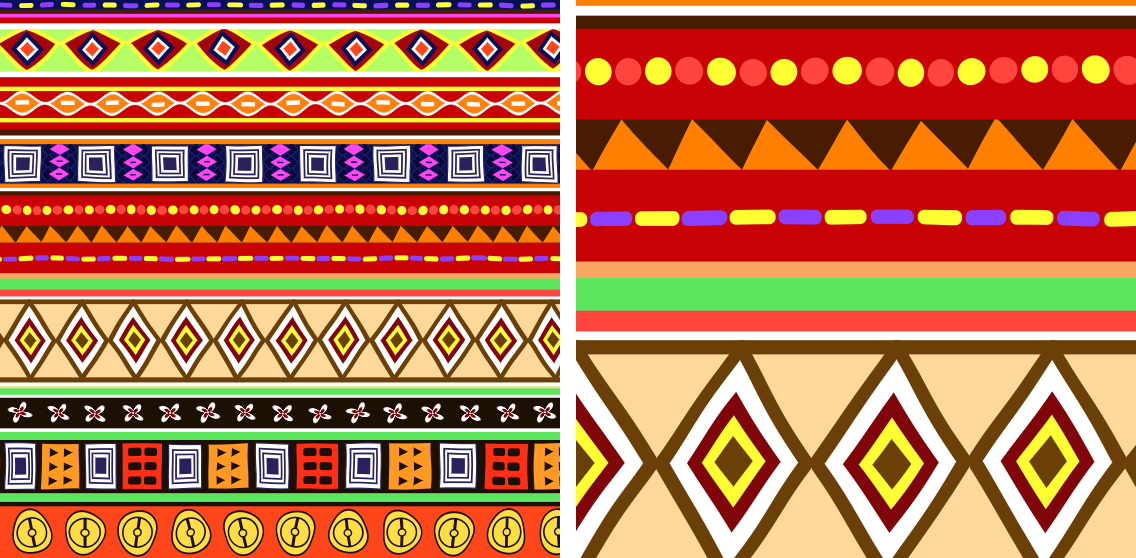
Left: the whole. Right: its middle third, enlarged.
Write a WebGL 2 fragment shader that draws this pattern.

```glsl
#version 300 es
precision highp float;
// Striped folk textile: flat bands painted from the top down, then one row of motifs per band.
// Each row is a repeated cell of distance shapes; gradient noise and a per-cell
// random value give the hand-cut wobble. Layout grid: 768 by 766, y down.
uniform vec2 u_resolution;
out vec4 fragColor;

const vec3 WHITE = vec3(1), RED = vec3(.79, .01, .02), MAROON = vec3(.5, .02, .04),
  CORAL = vec3(1, .27, .24), VERMILION = vec3(1, .27, .1), ORANGE = vec3(1, .5, 0),
  YELLOW = vec3(1, 1, .2), GOLD = vec3(1, .87, .27), LIME = vec3(.71, 1, .4),
  GREEN = vec3(.36, .9, .37), PEACH = vec3(1, .85, .6), BROWN = vec3(.42, .25, .03),
  UMBER = vec3(.28, .11, 0), BLACK = vec3(.11, .06, .01), NAVY = vec3(.03, .06, .34),
  INDIGO = vec3(.16, .13, .36), VIOLET = vec3(.55, .25, 1), PINK = vec3(1, .27, .93);

vec3 color = WHITE;
vec2 p, wobbly;            // exact and hand-drawn positions
float px, clip, id, rnd;   // pixel size, row mask, cell index, cell random

float hash(vec2 i) { return fract(sin(dot(i, vec2(127.1, 311.7))) * 43758.5); }
float corner(vec2 i, vec2 f) {
  float a = 6.2832 * hash(i);
  return dot(vec2(cos(a), sin(a)), f);
}
float noise(vec2 x) {
  vec2 i = floor(x), f = x - i, u = f * f * (3. - 2. * f), e = vec2(1, 0);
  return mix(mix(corner(i, f), corner(i + e, f - e), u.x),
             mix(corner(i + e.yx, f - e.yx), corner(i + 1., f - 1.), u.x), u.y);
}

void paint(float d, vec3 k) { color = mix(color, k, clamp(.5 - max(d, clip) / px, 0., 1.)); }
void band(float top, vec3 k) { paint(top - p.y, k); }
void row(float top, float bottom) { clip = max(top - p.y, p.y - bottom); }
vec2 cell(float x, float pitch, float y) {
  float t = (wobbly.x - x) / pitch;
  id = floor(t + .5);
  rnd = hash(vec2(id, y)) - .5;
  return vec2((t - id) * pitch, wobbly.y - y);
}
vec2 turn(vec2 q, float a) { return mat2(cos(a), sin(a), -sin(a), cos(a)) * q; }
float box(vec2 q, vec2 r) { q = abs(q) - r; return max(q.x, q.y); }
float pill(vec2 q, vec2 r) { return length(max(abs(q) - r + 3., 0.)) - 3.; }
float rhombus(vec2 q, vec2 r) {
  return (abs(q.x) / r.x + abs(q.y) / r.y - 1.) * r.x * r.y / length(r);
}
void frames(vec2 q, vec2 r) {
  paint(box(q, r), WHITE);
  paint(abs(box(q, r)) - .8, INDIGO);
  for (float s = .55; s < .8; s += .2) paint(abs(box(q, r * s)) - 1.2, INDIGO);
  paint(box(q, r * .36), INDIGO);
}
void dashes(float x, float pitch, float y) {
  vec2 q = cell(x, pitch, y);
  paint(pill(q, vec2(9.8 + rnd, 3.4)), mod(id, 2.) < .5 ? VIOLET : YELLOW);
}

void main() {
  p = vec2(gl_FragCoord.x, u_resolution.y - gl_FragCoord.y) / u_resolution * vec2(768, 766);
  px = 768. / u_resolution.x;
  wobbly = p + 2.6 * vec2(noise(p / 47.), noise(p / 53. + 19.));

  // Plain bands, top to bottom
  clip = -1e3;
  band(-9., NAVY); band(13., UMBER); band(19., PINK); band(24., RED); band(32., WHITE);
  band(40., LIME); band(98., WHITE); band(106., RED); band(119., YELLOW); band(125., RED);
  band(162., YELLOW); band(168., RED); band(178., UMBER); band(186., WHITE);
  band(191., ORANGE); band(198., NAVY); band(252., ORANGE); band(258., WHITE);
  band(262.5, UMBER); band(268.5, RED); band(310., UMBER); band(333., RED);
  band(375., vec3(.98, .65, .38)); band(382.5, GREEN); band(397.5, CORAL); band(407., WHITE);
  band(411., BROWN); band(417.5, PEACH); band(518., BROWN); band(525., WHITE);
  band(530., PEACH); band(533., GREEN); band(542., WHITE); band(546., BLACK);
  band(588., WHITE); band(593., GREEN); band(604., BLACK); band(677., GREEN);
  band(689., BLACK); band(695., VERMILION);

  // Rows of dashes and dots
  dashes(8., 28.6, 7.);
  dashes(15., 21.4, 355.);
  vec2 q = cell(8., 14.3, 288.);
  paint(length(q) - 6.3, mod(id, 2.) < .5 ? YELLOW : CORAL);

  // Kites on lime
  row(40., 98.);
  q = cell(37., 90.2, 67.5) + vec2(0, 3. * rnd);
  vec2 k = vec2(38, q.y < -7. ? 19. : 36.);
  float d = (pow(abs(q.x) / k.x, 1.2) + abs(q.y + 7.) / k.y - 1.) * k.x * k.y / length(k);
  paint(d - 6., YELLOW);
  paint(d, MAROON + vec3(.14, 0, 0));
  q = turn(q, .3 * rnd);
  paint(rhombus(q, vec2(22, 24)), NAVY);
  paint(rhombus(q, vec2(14.5, 16)), WHITE);
  paint(rhombus(q, vec2(9.5, 10)), VERMILION);

  // Chain of lenses
  row(125., 162.);
  q = cell(31., 61.8, 142.);
  d = .8 * (abs(q.y) - 7.5 - 7.5 * cos(6.2832 * q.x / 61.8));
  paint(d - 1.5, WHITE);
  paint(d + 1.7, vec3(1, .5, .05));
  paint(box(q + vec2(0, 3. * rnd), vec2(9, 3)), WHITE);

  // Framed squares and stacked pink lozenges
  row(198., 252.);
  q = cell(81., 101.3, 223.);
  for (float i = -1.; i < 2.; i++) {
    vec2 s = q - vec2(0, 17.5 * i + 2. * rnd);
    float side = rhombus(vec2(abs(s.x) - 15., s.y), vec2(9, 10));
    paint(side, NAVY * .65);
    paint(abs(side) - .4, INDIGO * 1.3);
    paint(rhombus(s, vec2(14, 8.5)), PINK);
    if (i > -.5) paint(box(s, vec2(4, 1)), NAVY);
  }
  frames(cell(31., 101.3, 225.), vec2(25));

  // Leaning triangles
  row(310., 333.);
  q = cell(5., 34.4, 310.) + vec2(4.2, 0);
  float lean = 3. * rnd;
  q.x -= lean;
  paint(.6 * (max(-q.x / (13. + lean), q.x / (21.4 - lean)) * 23. - q.y), ORANGE);

  // Tall nested diamonds
  row(411., 525.);
  q = cell(41., 71.8, 467.);
  q.x += q.y * .12 * rnd;
  paint(rhombus(q, vec2(31, 48)) - 5.5, BROWN);
  paint(rhombus(q, vec2(30, 47)), WHITE);
  paint(rhombus(q, vec2(22, 32)), MAROON);
  paint(rhombus(q, vec2(15, 21)), YELLOW);
  paint(rhombus(q, vec2(9, 11.5)), BROWN);

  // Four-petal flowers
  row(546., 588.);
  q = turn(cell(28., 51.4, 567.), .5 * rnd) * vec2(.92, 1.1);
  float r = length(q), petal = cos(4. * atan(q.y, q.x) + .06 * r);
  paint(.6 * (r - 10. + 6. * petal), WHITE);
  paint(.6 * (r - 5.3 + 3.6 * petal), MAROON);
  paint(r - 1.3, WHITE);

  // Blocks that widen to the right: frames, arrowheads, bricks
  row(604., 677.);
  float n = floor((sqrt(2916. + 2.4 * max(wobbly.x - 28., -27.)) - 54.) / 1.2 + .5);
  q = wobbly - vec2(28. + 54. * n + .6 * n * n, 640);
  bool arrows = mod(n, 4.) == 1. || n > 11.5;
  if (mod(n, 2.) < .5 && !arrows) frames(q, vec2(21. + .4 * n, 31));
  else {
    paint(box(q, vec2(25. + .4 * n, 31)), arrows ? vec3(1, .6, .14) : vec3(1, .18, .08));
    vec2 s = vec2(abs(q.x) - 10.5, q.y - 19.5 * clamp(floor(q.y / 19.5 + .5), -1., 1.));
    if (arrows) s.x = q.x - 10. * sign(q.x);
    paint(arrows ? max(-5. - s.x, .5 * s.x + abs(s.y) - 3.5) : pill(s, vec2(8.5, 5.5)), BLACK);
  }

  // Wobbly coins
  row(695., 768.);
  q = turn(cell(44., 72.3, 731.), .55 * rnd);
  r = length(q);
  d = length(q * vec2(1.1, .95)) - 28.5 - 1.6 * sin(3. * atan(q.y, q.x) + id * 2.);
  paint(d - 1.4, BLACK);
  paint(d + 1., GOLD);
  paint(abs(r - 20.) - 1.1, BLACK);
  paint(box(q, vec2(2, 20)), BLACK);
  paint(r - 6., BLACK);
  paint(r - 4., GOLD);

  fragColor = vec4(color, 1);
}
```
